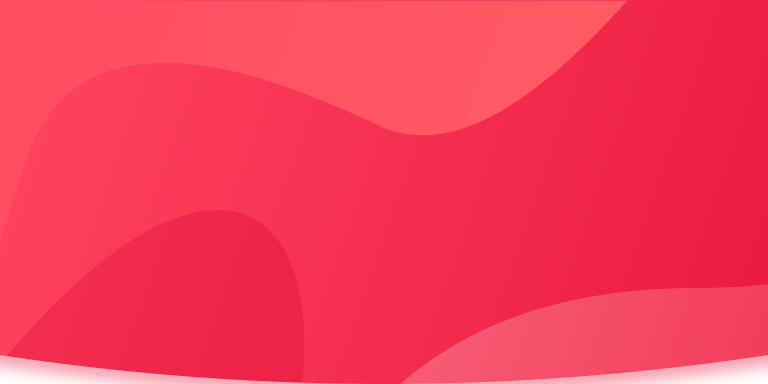
Write a WebGL 1 fragment shader that draws this background.

```glsl
precision highp float;

uniform vec2 u_resolution;

const vec3 BASE_LEFT = vec3(1.0, 0.27, 0.37);
const vec3 BASE_RIGHT = vec3(0.925, 0.105, 0.265);
const vec3 CORAL_LEFT = vec3(1.0, 0.305, 0.385);
const vec3 CORAL_RIGHT = vec3(1.0, 0.36, 0.39);
const vec3 DOME_LEFT = vec3(0.96, 0.18, 0.31);
const vec3 DOME_RIGHT = vec3(0.93, 0.14, 0.28);
const vec3 WAVE_LEFT = vec3(0.97, 0.37, 0.46);
const vec3 WAVE_RIGHT = vec3(0.95, 0.245, 0.365);
const vec3 SHADOW = vec3(0.94, 0.2, 0.33);

vec2 bezier(vec2 a, vec2 b, vec2 c, vec2 d, float t) {
  float s = 1.0 - t;
  return s * s * s * a + 3.0 * s * s * t * b + 3.0 * s * t * t * c + t * t * t * d;
}

vec2 bezierTangent(vec2 a, vec2 b, vec2 c, vec2 d, float t) {
  float s = 1.0 - t;
  return s * s * (b - a) + 2.0 * s * t * (c - b) + t * t * (d - c);
}

// Approximate signed distance to a curve that advances in x; positive above
float aboveCurve(vec2 p, vec2 a, vec2 b, vec2 c, vec2 d) {
  float low = 0.0;
  float high = 1.0;
  for (int i = 0; i < 16; i++) {
    float middle = 0.5 * (low + high);
    if (bezier(a, b, c, d, middle).x < p.x) low = middle;
    else high = middle;
  }
  float t = 0.5 * (low + high);
  vec2 tangent = normalize(bezierTangent(a, b, c, d, t));
  return dot(p - bezier(a, b, c, d, t), vec2(-tangent.y, tangent.x));
}

float coralDistance(vec2 p) {
  vec2 crest = vec2(0.430, 0.836);
  vec2 dip = vec2(1.0, 0.667);
  if (p.x < crest.x)
    return aboveCurve(p, vec2(0.0, 0.375), vec2(0.068, 0.531), vec2(0.065, 0.836), crest);
  if (p.x < dip.x)
    return aboveCurve(p, crest, vec2(0.625, 0.836), vec2(0.833, 0.745), dip);
  return aboveCurve(p, dip, vec2(1.198, 0.589), vec2(1.419, 0.760), vec2(1.635, 1.0));
}

float domeDistance(vec2 p) {
  vec2 top = vec2(0.568, 0.453);
  if (p.x < top.x)
    return -aboveCurve(p, vec2(0.0, 0.052), vec2(0.182, 0.271), vec2(0.391, 0.453), top);
  // The steep side is solved with the axes swapped
  return -aboveCurve(p.yx, vec2(0.0, 0.786), vec2(0.258, 0.815), vec2(0.453, 0.742), top.yx);
}

float waveDistance(vec2 p) {
  vec2 join = vec2(1.797, 0.25);
  if (p.x < join.x)
    return -aboveCurve(p, vec2(1.042, 0.0), vec2(1.25, 0.18), vec2(1.51, 0.247), join);
  return -aboveCurve(p, join, vec2(1.875, 0.25), vec2(1.94, 0.253), vec2(2.0, 0.26));
}

float coverage(float inside, float pixel) {
  return clamp(inside / pixel + 0.5, 0.0, 1.0);
}

vec3 ramp(vec3 from, vec3 to, float start, float end, float x) {
  return mix(from, to, clamp((x - start) / (end - start), 0.0, 1.0));
}

void main() {
  vec2 p = gl_FragCoord.xy / u_resolution * vec2(2.0, 1.0);
  float pixel = 1.0 / u_resolution.y;

  // Slightly slanted base gradient
  float slant = p.x + 0.35 * (0.5 - p.y);
  vec3 color = ramp(BASE_LEFT, BASE_RIGHT, -0.1, 2.05, slant);

  // Coral sweep, with a hairline gap along the top
  float coral = min(coralDistance(p), 0.9985 - p.y);
  vec3 coralColor = ramp(CORAL_LEFT, CORAL_RIGHT, 0.0, 1.5, slant);
  color = mix(color, coralColor, coverage(coral, pixel));

  // Dark dome and pale wave
  vec3 domeColor = ramp(DOME_LEFT, DOME_RIGHT, 0.1, 0.8, slant);
  color = mix(color, domeColor, coverage(domeDistance(p), pixel));
  vec3 waveColor = ramp(WAVE_LEFT, WAVE_RIGHT, 1.15, 2.1, slant);
  color = mix(color, waveColor, coverage(waveDistance(p), pixel));

  // Curved lower edge with a soft shadow on white
  float rim = p.y - 0.0755 * (p.x - 1.0) * (p.x - 1.0);
  float fade = min(rim, 0.0) / 0.036;
  vec3 paper = mix(vec3(1.0), SHADOW, 0.42 * exp(-fade * fade));
  color = mix(paper, color, coverage(rim, pixel));

  gl_FragColor = vec4(color, 1.0);
}
```
